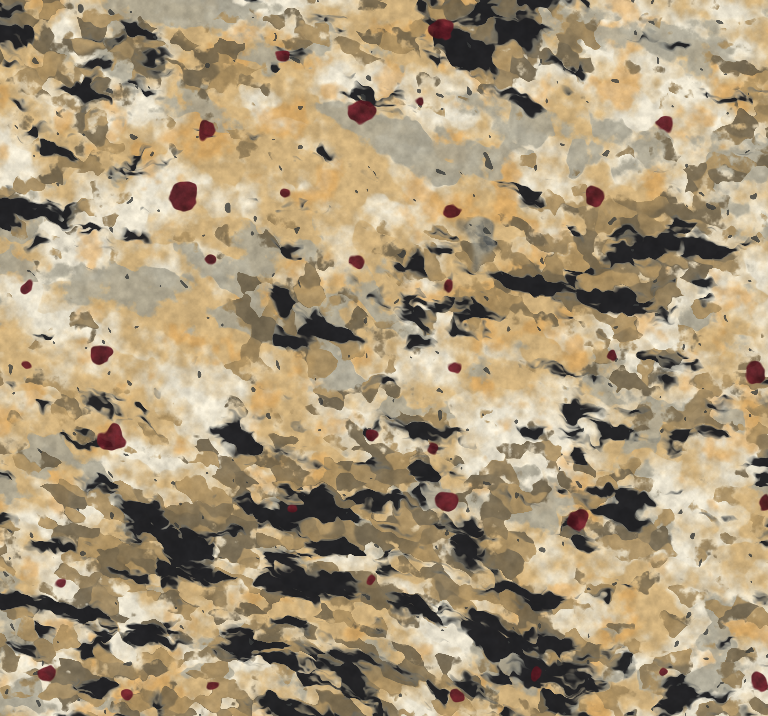
Write a Shadertoy shader that draws this texture.

```glsl
const vec3 PALE   = vec3(0.92, 0.89, 0.81);
const vec3 CREAM  = vec3(0.87, 0.81, 0.69);
const vec3 GOLD   = vec3(0.81, 0.69, 0.49);
const vec3 RUST   = vec3(0.85, 0.62, 0.32);
const vec3 TAN    = vec3(0.66, 0.55, 0.37);
const vec3 OLIVE  = vec3(0.42, 0.37, 0.28);
const vec3 QUARTZ = vec3(0.66, 0.64, 0.57);
const vec3 SLATE  = vec3(0.38, 0.39, 0.38);
const vec3 BLACK  = vec3(0.12, 0.12, 0.13);
const vec3 GARNET = vec3(0.34, 0.10, 0.13);

const float TILT = 0.16;            // downward slope of the veins
const float FLOW_BEND = 0.10;       // waviness of the veins
const vec2 STAIN_CENTER = vec2(0.70, 0.79);
const float GARNET_CELLS = 9.0;
const float GARNET_CHANCE = 0.38;
const float SPECK_CELLS = 30.0;
const float SPECK_CHANCE = 0.28;

vec3 hash3(vec2 p) {
    vec3 h = fract(p.xyx * vec3(0.1031, 0.1030, 0.0973));
    h += dot(h, h.yxz + 33.33);
    return fract((h.xxy + h.yzz) * h.zyx);
}

float noise(vec2 p) {
    vec2 i = floor(p), f = fract(p);
    f = f * f * (3.0 - 2.0 * f);
    vec2 e = vec2(0.0, 1.0);
    return mix(mix(hash3(i).x, hash3(i + e.yx).x, f.x),
               mix(hash3(i + e.xy).x, hash3(i + e.yy).x, f.x), f.y);
}

float fbm(vec2 p) {
    float sum = 0.0, amp = 0.533;
    for (int i = 0; i < 4; i++) {
        sum += amp * noise(p);
        p = p * 2.03 + vec2(17.3, 9.1);
        amp *= 0.5;
    }
    return sum;
}

vec2 wobble(vec2 p) {
    return vec2(noise(p), noise(p + 51.7)) - 0.5;
}

// Three random values per mineral grain, blended softly at the borders
vec3 grains(vec2 p) {
    vec2 cell = floor(p);
    vec3 sum = vec3(0.0);
    float total = 0.0;
    for (int y = -1; y <= 1; y++)
    for (int x = -1; x <= 1; x++) {
        vec2 id = cell + vec2(x, y);
        vec2 d = id + hash3(id + 73.0).xy - p;
        float weight = exp(-22.0 * dot(d, d)) + 1e-9;
        sum += weight * hash3(id + 11.0);
        total += weight;
    }
    return sum / total;
}

// Soft round spots, at most one in each cell
float spots(vec2 p, float chance, float rMin, float rMax, float seed) {
    vec2 id = floor(p);
    vec3 h = hash3(id + seed);
    float radius = mix(rMin, rMax, h.z * h.z);
    float d = length(fract(p) - 0.25 - 0.5 * h.xy) - radius;
    float present = step(hash3(id + seed + 37.0).x, chance);
    return present * smoothstep(0.25, -0.25, d / rMin);
}

void mainImage(out vec4 fragColor, in vec2 fragCoord) {
    vec2 p = fragCoord / iResolution.y;

    // Vein-aligned and roughened coordinates
    vec2 q = p + vec2(0.0, TILT * p.x + FLOW_BEND * noise(p * 2.6 + 4.0));
    vec2 w = q + 0.016 * wobble(q * 38.0) + 0.008 * wobble(q * 105.0);
    float density = fbm(q * vec2(4.5, 9.0) + 23.0);
    float fine = fbm(p * 62.0 + 5.0);
    vec3 large = grains(w * vec2(20.0, 27.0));
    vec3 small = grains(w * vec2(36.0, 50.0) + 40.0);

    // Feldspar ground
    float tone = fbm(q * vec2(10.0, 14.0)) + 0.28 * (large.x - 0.5) + 0.35 * (fine - 0.5);
    vec3 col = mix(GOLD, CREAM, smoothstep(0.32, 0.58, tone));
    col = mix(col, PALE, smoothstep(0.52, 0.72, tone));

    // Iron staining
    float stain = exp(-22.0 * dot(p - STAIN_CENTER, p - STAIN_CENTER));
    float iron = fbm(p * 24.0 + 80.0) + 0.13 * stain;
    col = mix(col, RUST, 0.5 * smoothstep(0.58, 0.76, iron));

    // Translucent grey quartz
    float grey = fbm(q * vec2(8.0, 15.0) + 130.0) + 0.3 * (large.y - 0.5) + 0.3 * (fine - 0.5);
    col = mix(col, QUARTZ, 0.85 * smoothstep(0.60, 0.70, grey));

    // Brown smoky grains
    float smoke = density + 0.42 * (small.x - 0.5) + 0.4 * (fine - 0.5);
    vec3 brown = mix(TAN, OLIVE, smoothstep(0.25, 0.9, small.y + 0.8 * (density - 0.5)));
    col = mix(col, brown, 0.88 * smoothstep(0.57, 0.66, smoke));

    // Black mica flecks with slate fringes
    float fleck = fbm(w * vec2(15.0, 36.0) + 200.0)
                + 0.7 * (density - 0.5) + 0.18 * (small.z - 0.5);
    col = mix(col, SLATE, 0.65 * smoothstep(0.64, 0.73, fleck));
    col = mix(col, BLACK, 0.95 * smoothstep(0.705, 0.755, fleck));

    // Rare slate patches
    vec2 rough = p + 0.045 * wobble(p * 17.0) + 0.018 * wobble(p * 55.0);
    float patchMask = spots(rough * 4.0 + 3.0, 0.12, 0.07, 0.14, 19.0);
    col = mix(col, mix(SLATE, QUARTZ, smoothstep(0.35, 0.75, fine)), 0.8 * patchMask);

    // Tiny dark specks
    float speck = spots(w * SPECK_CELLS, SPECK_CHANCE, 0.05, 0.13, 61.0);
    col = mix(col, SLATE * 0.6, 0.8 * speck);

    // Garnets
    vec2 lumpy = p + 0.012 * wobble(p * 45.0) + 0.004 * wobble(p * 130.0);
    float garnet = spots(lumpy * GARNET_CELLS, GARNET_CHANCE, 0.055, 0.17, 7.0);
    vec3 garnetTone = GARNET * (0.55 + 0.95 * fbm(p * 85.0 + 9.0));
    col = mix(col, garnetTone, 0.93 * garnet);

    // Crystalline mottling
    col *= 1.0 + 0.28 * (fbm(p * 95.0 + 300.0) - 0.5);
    fragColor = vec4(clamp(col, 0.0, 1.0), 1.0);
}
```
